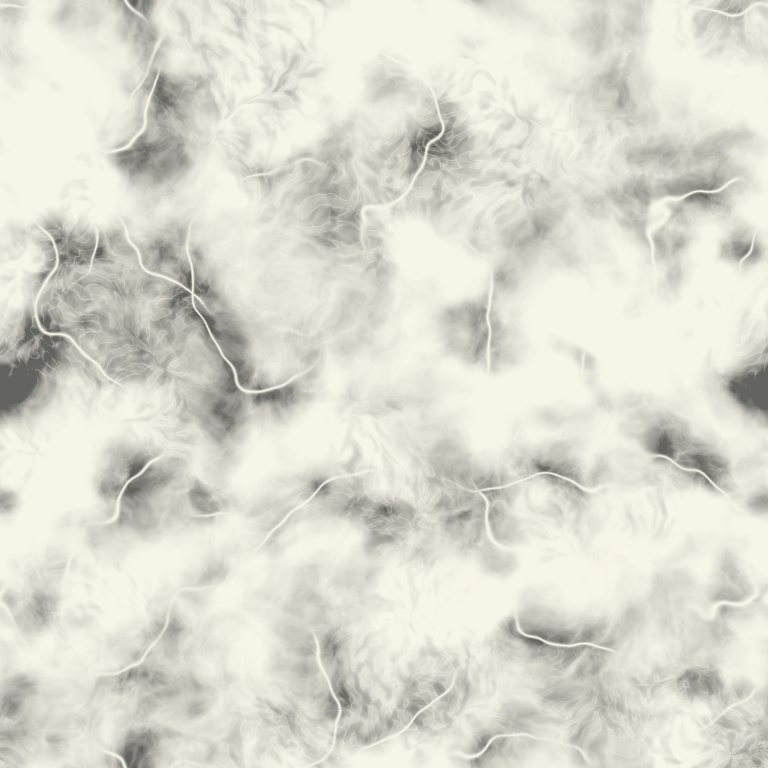
This texture map is drawn by a WebGL 2 fragment shader. Its source:

```glsl
#version 300 es
precision highp float;
precision highp int;

uniform vec2 u_resolution;
out vec4 fragColor;

const vec3 PAPER = vec3(0.969, 0.957, 0.909);
const vec3 SHADOW = vec3(0.39, 0.39, 0.375);
const float TAU = 6.2831853;

const float WARP = 0.075;          // bending of the veins
const int VEIN_PERIOD = 3;
const float VEIN_WIDTH = 0.0022;
const float GLOW_WIDTH = 0.007;
const float HALO_WIDTH = 0.036;
const float HALO_DEPTH = 0.66;
const float HALO_LEAN = 0.25;      // one side of a vein is darker
const float CLOUD_DEPTH = 0.30;
const int STREAK_PERIOD = 26;
const float STREAK_CYCLES = 1.4;
const float STREAK_TURN = 1.3;
const float STREAK_DEPTH = 0.10;
const float CRUMPLE = 1.7;
const float GRAIN = 0.32;
const float WHITE_CUT = 0.04;

// Two random values per cell; whole-number wrapping keeps the tile exact
vec2 hash2(ivec2 cell, int period, int seed) {
  ivec2 wrapped = ((cell % period) + period) % period;
  uvec3 v = uvec3(wrapped, seed);
  v = v * 1664525u + 1013904223u;
  v.x += v.y * v.z; v.y += v.z * v.x; v.z += v.x * v.y;
  v ^= v >> 16u;
  v.x += v.y * v.z; v.y += v.z * v.x;
  return vec2(v.xy & 65535u) / 65536.0;
}

float cornerSlope(ivec2 cell, vec2 offset, int period, int seed) {
  float angle = TAU * hash2(cell, period, seed).x;
  return dot(vec2(cos(angle), sin(angle)), offset);
}

// Gradient noise, repeating over the unit square
float noise(vec2 uv, int period, int seed) {
  vec2 p = uv * float(period) + fract(float(seed) * vec2(0.37, 0.61));
  vec2 base = floor(p), f = p - base;
  ivec2 i = ivec2(base), e = ivec2(1, 0);
  vec2 u = f * f * f * (f * (f * 6.0 - 15.0) + 10.0);
  float low = mix(cornerSlope(i, f, period, seed),
                  cornerSlope(i + e.xy, f - vec2(1, 0), period, seed), u.x);
  float high = mix(cornerSlope(i + e.yx, f - vec2(0, 1), period, seed),
                   cornerSlope(i + e.xx, f - vec2(1, 1), period, seed), u.x);
  return mix(low, high, u.y);
}

float fbm(vec2 uv, int period, int seed) {
  float sum = 0.0, gain = 1.0;
  for (int i = 0; i < 4; i++) {
    sum += gain * noise(uv, period << i, seed + i);
    gain *= 0.5;
  }
  return sum;
}

// Creased noise: low along thin folds
float billow(vec2 uv, int period, int seed) {
  float sum = 0.0, gain = 1.0;
  for (int i = 0; i < 5; i++) {
    sum += gain * abs(noise(uv, period << i, seed + i));
    gain *= 0.6;
  }
  return sum;
}

float veinHeight(vec2 uv, int seed) {
  return noise(uv, VEIN_PERIOD, seed) + 0.3 * noise(uv, VEIN_PERIOD * 2, seed + 1);
}

// Signed distance to the vein, then the gradient of its field
vec3 veinField(vec2 uv, int seed) {
  const vec2 STEP = vec2(0.002, 0.0);
  float h = veinHeight(uv, seed);
  vec2 slope = vec2(veinHeight(uv + STEP.xy, seed), veinHeight(uv + STEP.yx, seed)) - h;
  slope /= STEP.x;
  return vec3(h / (length(slope) + 0.8), slope);
}

// Wave packets scattered over wrapped cells, each turned a little
float streaks(vec2 uv, vec2 waveDir, int period, int seed) {
  vec2 p = uv * float(period);
  vec2 cell = floor(p);
  float sum = 0.0, total = 0.001;
  for (int y = -1; y <= 1; y++) {
    for (int x = -1; x <= 1; x++) {
      vec2 id = cell + vec2(x, y);
      vec2 rnd = hash2(ivec2(id), period, seed);
      vec2 d = p - id - mix(vec2(0.2), vec2(0.8), rnd);
      float weight = max(0.0, 1.0 - dot(d, d));
      weight *= weight;
      float turn = STREAK_TURN * (rnd.y - 0.5);
      vec2 dir = cos(turn) * waveDir + sin(turn) * vec2(-waveDir.y, waveDir.x);
      sum += weight * cos(TAU * (dot(d, dir) * STREAK_CYCLES + rnd.x));
      total += weight;
    }
  }
  return sum / total;
}

void main() {
  vec2 uv = gl_FragCoord.xy / u_resolution;
  vec2 bend = vec2(fbm(uv, 4, 11), fbm(uv, 4, 17));
  vec2 warped = uv + WARP * bend;
  vec2 ripple = uv + 0.018 * vec2(fbm(uv, 12, 53), fbm(uv, 12, 59));

  // Clouds and dark halos around two vein networks
  float dark = CLOUD_DEPTH * smoothstep(-0.2, 0.6, fbm(ripple + WARP * bend, 4, 23));
  float ragged = max(0.0, 1.0 + 1.2 * fbm(ripple + 0.04 * bend, 9, 29));
  vec3 fields[2];
  float veinLight = 0.0;
  for (int k = 0; k < 2; k++) {
    int seed = 31 + 10 * k;
    fields[k] = veinField(warped, seed);
    float dist = abs(fields[k].x);
    float lean = 1.0 + HALO_LEAN * fields[k].x / (dist + 0.01);
    float presence = fbm(uv, 4, seed + 4);
    dark += HALO_DEPTH * ragged * lean * smoothstep(-0.06, 0.34, presence) * exp(-dist / HALO_WIDTH);
    float core = 0.75 * exp(-pow(dist / VEIN_WIDTH, 2.0)) + 0.25 * exp(-dist / GLOW_WIDTH);
    veinLight = max(veinLight, core * smoothstep(-0.15, 0.2, presence));
  }

  // Eroded streaks running away from the veins
  vec2 fall = fields[0].x * fields[1].yz + fields[1].x * fields[0].yz;
  vec2 along = vec2(-fall.y, fall.x) / (length(fall) + 0.02);
  float coarse = streaks(ripple, along, STREAK_PERIOD, 61);
  float fine = streaks(ripple, along, STREAK_PERIOD * 2, 67);
  float zone = smoothstep(-0.05, 0.3, fbm(uv, 4, 71));
  float relief = 0.6 * coarse + 0.4 * fine;
  float ridge = pow(1.0 - min(abs(relief + 0.15), 1.0), 8.0);
  dark += zone * STREAK_DEPTH * (0.5 + relief);
  dark *= 1.0 - 0.38 * zone * ridge;

  // Crumpled folds, paper grain, bright veins and colour
  dark *= 0.35 + CRUMPLE * billow(ripple + 0.05 * bend, 10, 83);
  dark *= 1.0 + GRAIN * fbm(ripple, 40, 79);
  dark = max(0.0, dark - WHITE_CUT) * (1.0 - veinLight);
  fragColor = vec4(mix(PAPER, SHADOW, min(dark, 1.0)), 1.0);
}
```
